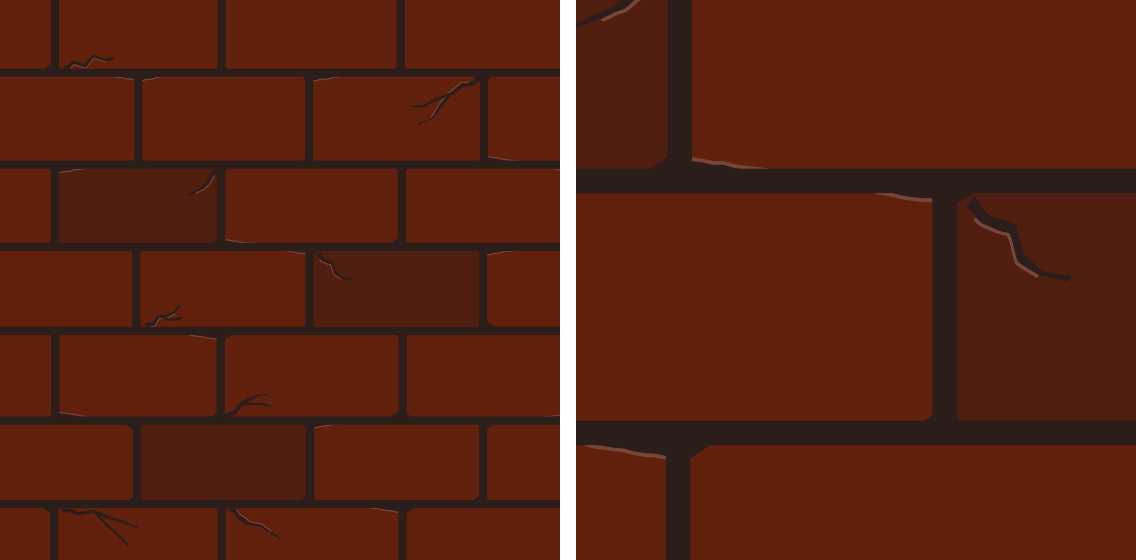
Left: the whole. Right: its middle third, enlarged.
Write a WebGL 2 fragment shader that draws this texture.

```glsl
#version 300 es
precision highp float;
// Flat red brick wall in running bond with dark mortar, chipped corners and cracks.
uniform vec2 u_resolution;
out vec4 outColor;

const vec3 BRICK = vec3(0.38, 0.125, 0.045);
const vec3 DARK_BRICK = vec3(0.31, 0.118, 0.06);
const vec3 MORTAR = vec3(0.17, 0.115, 0.10);
const vec3 PALE_EDGE = vec3(0.47, 0.27, 0.22);

float hash(vec2 p) {
    return fract(sin(dot(p, vec2(127.1, 311.7))) * 4375.85);
}

// Piecewise linear noise gives the cracks their angular kinks.
float kinks(float x, float seed) {
    float i = floor(x);
    return mix(hash(vec2(i, seed)), hash(vec2(i + 1.0, seed)), x - i) - 0.5;
}

// Soft inside mask of a signed distance.
float fill(float d) {
    float px = 1.0 / u_resolution.y;
    return 1.0 - smoothstep(-0.6 * px, 0.6 * px, d);
}

// Horizontal position of upright joint k; every other row is shifted.
float jointX(float k, float row) {
    bool even = mod(row, 2.0) < 0.5;
    float uneven = even && k == 1.0 ? -0.012 : 0.0;
    return (even ? 0.099 : 0.245) + 0.309 * k + uneven + 0.004 * (hash(vec2(k, row)) - 0.5);
}

// Bitten corners: x is the dark bite, y its pale rim.
vec2 cornerChip(vec2 p, vec2 lo, vec2 hi, vec2 id) {
    vec2 side = step(0.5 * (lo + hi), p);
    vec2 q = mix(p - lo, hi - p, side);
    vec2 seed = id * 4.0 + side * vec2(1.7, 2.3);
    float pick = hash(seed);
    bool pale = pick > 0.76;
    vec2 size = pale ? vec2(0.03, 0.005) : vec2(0.011, 0.008);
    size *= 0.7 + 0.6 * hash(seed + 9.0);
    if (pick < 0.5) size = vec2(0.003);
    float ragged = 0.0015 * kinks(q.x * 160.0, pick * 50.0);
    float d = (q.x / size.x + q.y / size.y - 1.0) / length(1.0 / size) + ragged;
    return vec2(fill(d), pale ? fill(d - 0.0022) : 0.0);
}

// Tapered crack from a to b: x is the dark line, y the pale lip beside it.
vec2 crack(vec2 p, vec2 a, vec2 b, float seed, bool forked, float lipSide) {
    float len = length(b - a);
    vec2 dir = (b - a) / len;
    float along = dot(p - a, dir);
    float t = along / len;
    float bend = len * 0.17 * kinks(t * 5.0, seed) * smoothstep(0.0, 0.2, t);
    float v = dot(p - a, vec2(-dir.y, dir.x)) - bend;
    float ends = max(-along, along - len);
    float width = mix(0.0042, 0.0015, clamp(t, 0.0, 1.0)) + 0.0015 * kinks(t * 9.0, seed + 4.0);
    float d = max(abs(v) - width, ends);
    if (forked) {
        float branch = abs(v + 0.5 * (along - 0.4 * len)) - 0.0025;
        d = min(d, max(branch, max(0.38 - t, t - 0.92) * len));
    }
    float lip = abs(v - lipSide * (width + 0.0008)) - 0.0014;
    lip = max(lip, max(0.12 - t, t - 0.8) * len);
    return vec2(fill(d), lipSide == 0.0 ? 0.0 : fill(lip));
}

void main() {
    vec2 p = gl_FragCoord.xy / u_resolution;

    // Find the course and the brick; course heights are slightly uneven.
    float bed[8] = float[8](-0.06, 0.1, 0.249, 0.409, 0.559, 0.706, 0.870, 1.03);
    int course = 0;
    for (int i = 1; i < 7; i++) if (p.y > bed[i]) course = i;
    float row = float(course);
    float k = floor((p.x - jointX(0.0, row)) / 0.309);
    if (p.x > jointX(k + 1.0, row)) k += 1.0;
    if (p.x < jointX(k, row)) k -= 1.0;
    vec2 id = vec2(k, row);

    // Brick body inside its mortar joints.
    vec2 lo = vec2(jointX(k, row), bed[course]) + 0.0073;
    vec2 hi = vec2(jointX(k + 1.0, row), bed[course + 1]) - 0.0073;
    vec2 outside = max(lo - p, p - hi);
    float body = fill(max(outside.x, outside.y));
    bool dark = (k == 0.0 && (course == 1 || course == 4)) || (k == 1.0 && course == 3);
    vec3 color = dark ? DARK_BRICK : BRICK;

    // Worn corners.
    vec2 chip = cornerChip(p, lo, hi, id);
    color = mix(color, PALE_EDGE, chip.y);
    color = mix(color, MORTAR, chip.x);

    // Cracks as start and end; the last four fork, the first six have a pale lip.
    vec4 cracks[8] = vec4[8](
        vec4(0.387, 0.694, 0.336, 0.648), vec4(0.410, 0.092, 0.503, 0.042),
        vec4(0.115, 0.878, 0.204, 0.902), vec4(0.568, 0.547, 0.624, 0.497),
        vec4(0.853, 0.859, 0.746, 0.777), vec4(0.260, 0.417, 0.324, 0.449),
        vec4(0.401, 0.255, 0.479, 0.298), vec4(0.111, 0.089, 0.247, 0.060));
    for (int i = 0; i < 8; i++) {
        float lipSide = i < 2 ? 1.0 : i < 6 ? -1.0 : 0.0;
        vec2 c = crack(p, cracks[i].xy, cracks[i].zw, float(i) * 7.3, i >= 4, lipSide);
        color = mix(color, PALE_EDGE, c.y);
        color = mix(color, MORTAR, c.x);
    }

    outColor = vec4(mix(MORTAR, color, body), 1.0);
}
```
